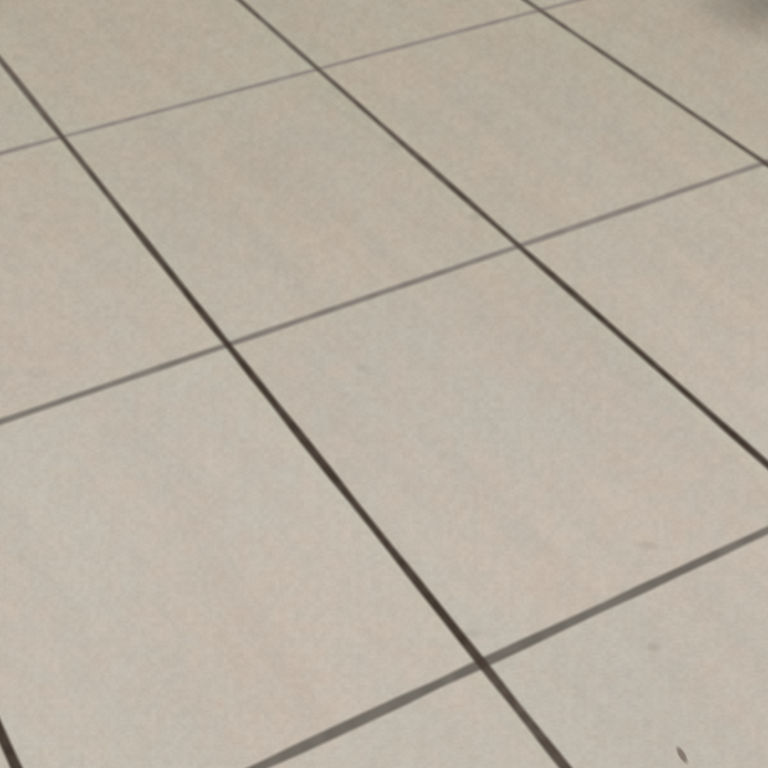
A WebGL 1 fragment shader for this texture:

```glsl
precision highp float;
// Worn beige floor tiles in perspective, with dark and grey grout joints.
uniform vec2 u_resolution;

float hash(vec2 p) {
  return fract(sin(dot(p, vec2(127.1, 311.7))) * 43758.5453);
}

float noise(vec2 p) {
  vec2 i = floor(p), f = fract(p);
  f = f * f * (3.0 - 2.0 * f);
  return mix(mix(hash(i), hash(i + vec2(1.0, 0.0)), f.x),
             mix(hash(i + vec2(0.0, 1.0)), hash(i + 1.0), f.x), f.y);
}

float fbm(vec2 p) {
  float sum = 0.0, amp = 0.5;
  for (int i = 0; i < 4; i++) {
    sum += amp * noise(p);
    p = p * 2.03 + 17.3;
    amp *= 0.5;
  }
  return sum;
}

// Coverage of a soft joint from its distance and half width, in canvas units
float joint(float dist, float halfWidth, float blur) {
  return 1.0 - smoothstep(halfWidth - blur, halfWidth + blur, dist);
}

void main() {
  vec2 p = gl_FragCoord.xy / u_resolution;
  p.y = 1.0 - p.y;
  float blur = max(0.0034, 0.8 / min(u_resolution.x, u_resolution.y));

  // Columns of the floor-to-canvas projection, inverted by cross products
  vec3 across = vec3(0.3651, -0.0816, 0.0766);
  vec3 along = vec3(0.1643, 0.1924, -0.174);
  vec3 corner = vec3(0.0807, 0.1784, 1.0);
  vec3 uRow = cross(along, corner);
  vec3 vRow = cross(corner, across);
  vec3 wRow = cross(across, along);
  vec3 q = vec3(p, 1.0);
  float w = dot(wRow, q);
  vec2 floorPos = vec2(dot(uRow, q), dot(vRow, q)) / w;

  // Canvas size of one tile, and distance to the nearest joints
  vec2 tileSize = vec2(abs(w) / length(uRow.xy - floorPos.x * wRow.xy),
                       abs(w) / length(vRow.xy - floorPos.y * wRow.xy));
  vec2 offset = fract(floorPos + 0.5) - 0.5;
  vec2 dist = abs(offset) * tileSize;
  vec2 tile = floor(floorPos);

  // Tile colour: light falls off toward the far edge
  vec3 color = mix(vec3(0.700, 0.660, 0.598), vec3(0.762, 0.725, 0.678),
                   smoothstep(-0.15, 0.75, p.y));
  color *= 1.0 - 0.22 * smoothstep(0.11, 0.0, length((p - vec2(1.0, 0.0)) * vec2(0.8, 1.5)));
  color += 0.008 * (hash(tile + 4.0) - 0.5);

  // Clouds, and streaks along each tile
  vec2 local = floorPos + tile * 7.3;
  float cloud = fbm(local * vec2(4.0, 2.5)) - 0.47;
  float streak = fbm(local * vec2(13.0, 2.2) + 31.0) - 0.47;
  color += vec3(0.025, -0.006, -0.016) * cloud;
  color += vec3(0.035, 0.03, 0.026) * streak;

  // Fine grain
  color += 0.024 * (noise(p * 150.0) - 0.5) + 0.02 * (noise(p * 310.0) - 0.5);
  color += vec3(0.014, -0.004, -0.01) * (noise(p * 60.0 + 9.0) - 0.5);

  // Sparse faint scuffs
  vec2 cell = floor(p * 9.0);
  vec2 spot = fract(p * 9.0) - 0.25 - 0.5 * vec2(hash(cell), hash(cell + 5.0));
  float scuff = smoothstep(0.14, 0.0, length(spot * vec2(0.8, 1.7)));
  color *= 1.0 - 0.09 * scuff * step(0.86, hash(cell + 11.0)) * noise(p * 85.0);

  // One dark chip near the front
  vec2 chip = p - vec2(0.888, 0.983);
  chip.x -= chip.y * 0.5;
  color = mix(color, vec3(0.46, 0.41, 0.38),
              0.8 * smoothstep(1.3, 0.5, length(chip / vec2(0.005, 0.011))));

  // Pale greenish rim, stronger on the left of the dark joints
  float rim = exp(-dist.x * 75.0) * (offset.x < 0.0 ? 1.0 : 0.45);
  color += vec3(-0.008, 0.018, 0.006) * rim;
  color += vec3(0.0, 0.008, 0.003) * exp(-dist.y * 80.0);

  // Grey cross joints, fading with distance
  float wear = 0.85 + 0.3 * noise(floorPos * 9.0);
  vec3 greyGrout = mix(vec3(0.56, 0.52, 0.50), vec3(0.42, 0.40, 0.37),
                       smoothstep(0.05, 0.85, p.y));
  greyGrout += 0.05 * (noise(p * 70.0) - 0.5);
  float greyLine = joint(dist.y, 0.0094 * tileSize.y * wear, blur);
  color = mix(color, greyGrout, 0.93 * greyLine);

  // Dark long joints, deepest in the middle ground
  vec3 darkGrout = mix(vec3(0.38, 0.34, 0.31), vec3(0.25, 0.21, 0.18),
                       smoothstep(0.05, 0.5, p.y));
  darkGrout += 0.08 * smoothstep(0.82, 0.92, p.y) * step(0.5, p.x);
  darkGrout += 0.07 * (noise(p * 90.0 + 3.0) - 0.5);
  float darkLine = joint(dist.x, 0.0108 * tileSize.x * wear, blur);
  color = mix(color, darkGrout, 0.94 * darkLine);

  gl_FragColor = vec4(color, 1.0);
}
```
